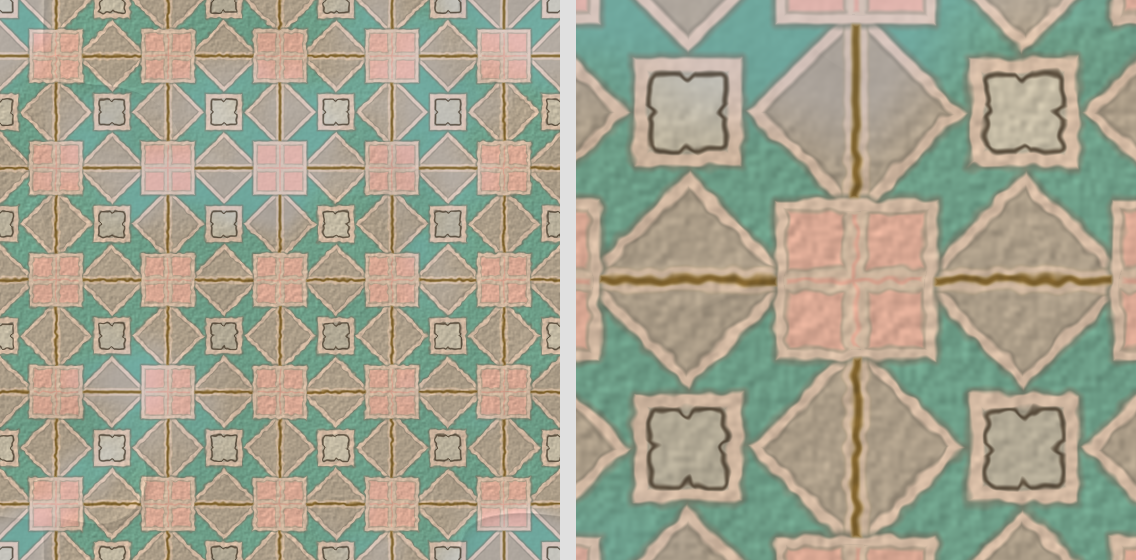
Left: the whole. Right: its middle third, enlarged.
Write a Shadertoy shader that draws this pattern.

```glsl
float hash(vec2 p) {
    vec3 h = fract(p.xyx * 0.1031);
    h += dot(h, h.yzx + 33.33);
    return fract((h.x + h.y) * h.z);
}

// Value noise that wraps after a whole number of lattice steps
float noise(vec2 uv, float period) {
    vec2 p = uv * period, i = floor(p), f = p - i;
    f = f * f * (3.0 - 2.0 * f);
    vec2 lo = mod(i, period), hi = mod(i + 1.0, period);
    return mix(mix(hash(lo), hash(vec2(hi.x, lo.y)), f.x),
               mix(hash(vec2(lo.x, hi.y)), hash(hi), f.x), f.y);
}

float fbm(vec2 uv, float period) {
    float sum = 0.0, amp = 0.5;
    for (int i = 0; i < 4; i++) {
        sum += amp * noise(uv, period);
        period *= 2.0;
        amp *= 0.5;
    }
    return sum / 0.9375;
}

// Height of the surface: fine grain where worn, plus sparse soft creases
float relief(vec2 uv, float wear) {
    float grain = noise(uv, 150.0) + 0.6 * noise(uv, 290.0);
    vec2 warped = uv + 0.06 * vec2(noise(uv, 7.0), noise(uv + 0.37, 7.0));
    float crease = pow(1.0 - abs(2.0 * noise(warped, 5.0) - 1.0), 9.0);
    crease *= smoothstep(0.45, 0.8, noise(uv + 0.61, 6.0));
    return grain * mix(0.03, 0.13, wear) + 0.35 * crease;
}

float box(vec2 p, vec2 size) {
    vec2 d = abs(p) - size;
    return length(max(d, 0.0)) + min(max(d.x, d.y), 0.0);
}

vec3 paint(vec3 base, vec3 ink, float d) {
    float soft = max(0.007, 4.5 / iResolution.y);
    return mix(base, ink, smoothstep(soft, -soft, d));
}

// Shape with a shaded outer edge, a pale rim and a fine inner line
vec3 framed(vec3 base, float d, float rim, vec3 ink) {
    vec3 col = mix(base, vec3(0.47, 0.49, 0.45), 0.75 * smoothstep(0.026, 0.0, d));
    col = paint(col, vec3(0.83, 0.755, 0.71), d);
    col = paint(col, ink * 0.9, d + rim);
    return paint(col, ink, d + rim + 0.012);
}

void mainImage(out vec4 fragColor, in vec2 fragCoord) {
    vec2 uv = fragCoord / iResolution.xy;
    float wear = smoothstep(0.36, 0.62, fbm(uv, 4.0));

    // Five by five repeats, mirrored about both axes, edges roughened by wear
    vec2 rough = vec2(noise(uv, 140.0), noise(uv + 0.43, 140.0)) - 0.5;
    vec2 grid = uv * 5.0 + rough * mix(0.004, 0.02, wear);
    vec2 a = abs(fract(grid) - 0.5);
    vec2 s = vec2(max(a.x, a.y), min(a.x, a.y));
    vec2 corner = 0.5 - a;

    vec3 cream = vec3(0.81, 0.74, 0.69);
    vec3 col = vec3(0.43, 0.645, 0.595);

    // Grey diamonds between neighbouring pink blocks
    float diamond = (0.5 - s.x + s.y - 0.32) * 0.707;
    col = framed(col, diamond, 0.03, vec3(0.675, 0.64, 0.595));

    // Pale seam with a gold bar along each diamond's axis
    vec2 bar = vec2(0.5 - s.x, s.y);
    float seam = box(bar, vec2(0.275, 0.033));
    col = paint(col, vec3(0.69, 0.645, 0.58), seam - 0.006);
    col = paint(col, cream, seam);

    // Pink block of four tiles with a thin cross
    col = framed(col, box(a, vec2(0.237)), 0.028, vec3(0.77, 0.72, 0.67));
    float tile = box(a - 0.119, vec2(0.079));
    col = paint(col, vec3(0.7, 0.64, 0.59), tile - 0.008);
    col = paint(col, vec3(0.855, 0.685, 0.645), tile);
    col = paint(col, cream, s.x < 0.21 ? s.y - 0.026 : 1.0);
    col = paint(col, vec3(0.84, 0.66, 0.62), box(s, vec2(0.2, 0.007)));

    float gold = box(bar, vec2(0.257, 0.009));
    col = paint(col, vec3(0.69, 0.61, 0.46), gold - 0.006);
    col = paint(col, vec3(0.49, 0.39, 0.19), gold);

    // Small square with a dark notched frame, its tone varying per repeat
    float tone = hash(mod(floor(grid + 0.5), 5.0) + 11.0);
    vec3 pale = vec3(0.735, 0.725, 0.685) * mix(0.95, 1.06, tone);
    col = framed(col, box(corner, vec2(0.16)), 0.04, pale);
    float notch = 0.016 * smoothstep(0.025, 0.0, min(corner.x, corner.y));
    float frame = box(corner, vec2(0.095)) - 0.018 + notch;
    col = paint(col, vec3(0.36, 0.32, 0.27), abs(frame) - 0.007);

    // Worn patches turn tan, clean ones stay cool
    col *= mix(vec3(1.02, 1.025, 1.045), vec3(0.985, 0.95, 0.885), wear);
    col *= 0.96 + 0.08 * fbm(uv + 0.29, 9.0);

    // Light from the upper left
    float slope = relief(uv, wear) - relief(uv + vec2(-0.003, 0.003), wear);
    col *= 1.0 + clamp(slope, -0.16, 0.16);

    fragColor = vec4(clamp(col, 0.0, 1.0), 1.0);
}
```
